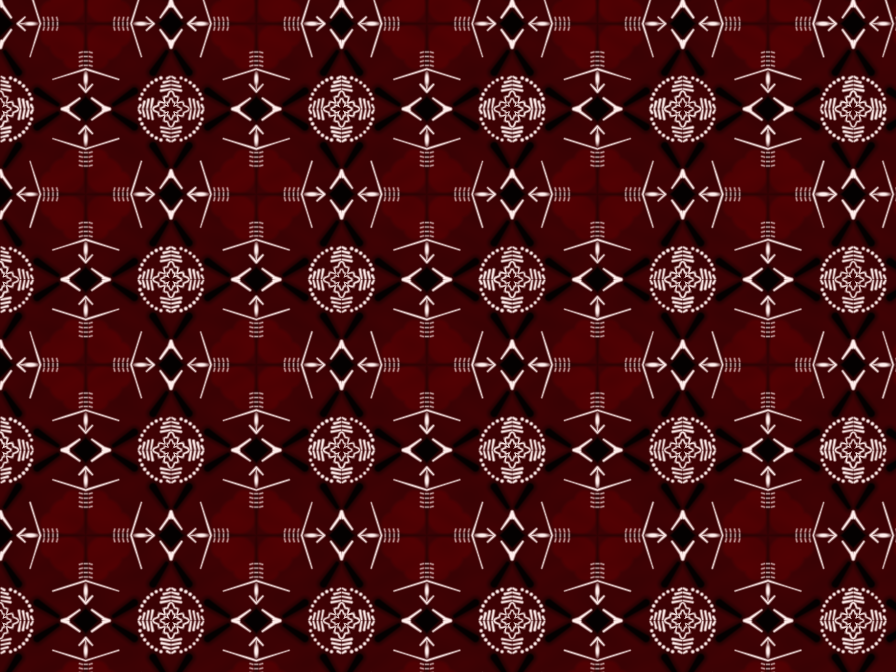
Give the GLSL for this pattern, as a Shadertoy shader.

```glsl
// Ornamental cloth: white medallions and arrow diamonds on dark red.
// Each square cell is folded into one eighth, so a few strokes drawn there
// mirror into the whole motif; layered sines add a slight unevenness.

const float TAU = 6.2831853;
const float CELL = 0.2538;                  // cell side / canvas height
const vec2 ORIGIN = vec2(0.0007, 0.0764);   // centre of first medallion

const vec3 GROUND = vec3(0.235, 0.008, 0.016);
const vec3 GLOW   = vec3(0.320, 0.004, 0.012);
const vec3 SHADE  = vec3(0.125, 0.008, 0.010);
const vec3 BLACK  = vec3(0.015, 0.004, 0.004);
const vec3 THREAD = vec3(1.0, 0.93, 0.92);

float cover(float d, float soft) {
    return 1.0 - smoothstep(-soft, soft, d);
}

// Distance to a stroke whose half width goes from wa to wb.
float stroke(vec2 p, vec2 a, vec2 b, float wa, float wb) {
    vec2 ab = b - a;
    float t = clamp(dot(p - a, ab) / dot(ab, ab), 0.0, 1.0);
    return length(p - a - ab * t) - mix(wa, wb, t);
}

float ellipse(vec2 p, vec2 radii) {
    return (length(p / radii) - 1.0) * min(radii.x, radii.y);
}

// Mirror into the wedge 0 <= y <= x <= 0.5.
vec2 foldEighth(vec2 p) {
    p = abs(p);
    return p.x < p.y ? p.yx : p;
}

// Outline of a four-lobed flower with scalloped edges.
float rosette(vec2 p, float radius, float lobe, float scallop, float width) {
    float a = atan(p.y, p.x), r = length(p);
    float edge = radius + lobe * cos(4.0 * a) + scallop * cos(12.0 * a);
    float slope = 4.0 * lobe * sin(4.0 * a) + 12.0 * scallop * sin(12.0 * a);
    return abs(r - edge) / sqrt(1.0 + slope * slope / (edge * edge)) - width;
}

// Ring of dots, leaving room for the bars on the axes.
float dotRing(vec2 p, float radius, float count, float size) {
    float a = atan(p.y, p.x), sector = TAU / count;
    float k = max(floor(a / sector + 0.5), 2.0);
    vec2 c = radius * vec2(cos(k * sector), sin(k * sector));
    return length(p - c) - size;
}

float medallion(vec2 p) {
    float d = rosette(p, 0.079, 0.018, 0.008, 0.0055);
    d = min(d, rosette(p, 0.043, 0.013, 0.004, 0.005));
    d = min(d, dotRing(p, 0.191, 40.0, 0.0095));
    for (int i = 0; i < 4; i++) {
        float k = float(i);
        float x = 0.117 + 0.024 * k;
        float reach = 0.058 - 0.004 * k * k;
        d = min(d, stroke(p, vec2(x, 0.006), vec2(x - 0.009, reach), 0.0055, 0.0075));
    }
    return d;
}

// Chevrons and inward arrows; q is measured from the middle of a cell edge.
float arrowDiamond(vec2 q) {
    float d = stroke(q, vec2(0.138, 0.0), vec2(0.105, 0.009), 0.010, 0.012);
    d = min(d, stroke(q, vec2(0.115, 0.006), vec2(0.037, 0.062), 0.009, 0.006));
    d = min(d, stroke(q, vec2(0.0, 0.102), vec2(0.038, 0.143), 0.0075, 0.005));
    d = min(d, stroke(q, vec2(0.0, 0.105), vec2(0.0, 0.15), 0.004, 0.004));
    return min(d, ellipse(q - vec2(0.0, 0.176), vec2(0.012, 0.038)));
}

float bracket(vec2 q) {
    return stroke(q, vec2(0.0, 0.234), vec2(0.192, 0.174), 0.0055, 0.0035);
}

float dashes(vec2 q) {
    float d = 1.0;
    for (int i = 0; i < 4; i++) {
        float y = 0.256 + 0.026 * float(i);
        d = min(d, stroke(q, vec2(0.0, y), vec2(0.008, y), 0.004, 0.004));
        d = min(d, stroke(q, vec2(0.021, y), vec2(0.036, y - 0.004), 0.004, 0.004));
    }
    return d;
}

// Red petals around the cell corner; c is measured from that corner.
float petals(vec2 c) {
    float d = length(c - vec2(0.11, 0.11)) - 0.105;
    return min(d, length(c - vec2(0.07, 0.20)) - 0.065);
}

float unevenness(vec2 p) {
    return sin(p.x * 17.0 + 2.0 * sin(p.y * 11.0)) * sin(p.y * 19.0 + sin(p.x * 7.0));
}

void mainImage(out vec4 fragColor, in vec2 fragCoord) {
    vec2 grid = (fragCoord / iResolution.y - ORIGIN) / CELL;
    vec2 p = foldEighth(fract(grid + 0.5) - 0.5);
    vec2 q = vec2(0.5 - p.x, p.y);
    vec2 c = vec2(0.5) - p;
    float soft = max(0.008, 0.8 / (iResolution.y * CELL));
    float wear = unevenness(grid);

    // Ground, petals and the faint cross between them
    vec3 col = GROUND * (1.0 + 0.05 * wear);
    col = mix(col, GLOW, cover(petals(c), 0.015) * (0.85 + 0.15 * wear));
    col = mix(col, SHADE, 0.6 * cover(stroke(c, vec2(0.0), vec2(0.0, 0.23), 0.004, 0.013), 0.012));

    // Dark leaves and diamond centres with their soft shadows
    float leaf = stroke(p, vec2(0.215, 0.105), vec2(0.335, 0.026), 0.021, 0.011);
    float core = (q.x + q.y - 0.072) * 0.7071;
    float dark = min(leaf, core);
    col = mix(col, SHADE, 0.9 * cover(dark - 0.016, 0.020));
    col = mix(col, BLACK, cover(dark, soft));

    // White line work
    float lines = min(medallion(p), min(arrowDiamond(q), bracket(q)));
    float ink = max(cover(lines + 0.001 * wear, soft), 0.75 * cover(dashes(q), soft));
    fragColor = vec4(mix(col, THREAD, ink), 1.0);
}
```
